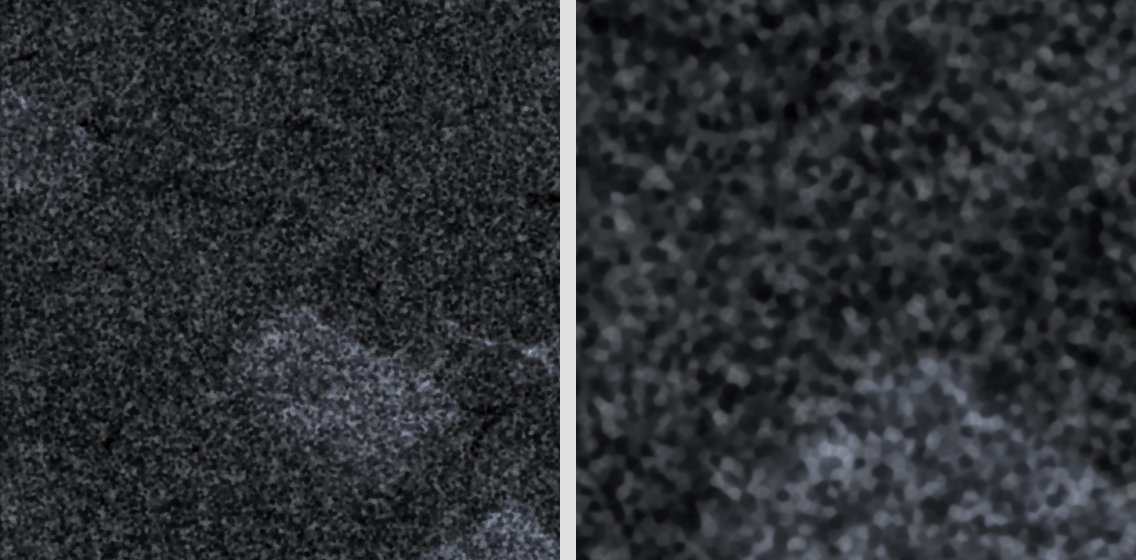
Left: the whole. Right: its middle third, enlarged.
Give the GLSL for this texture, as a Shadertoy shader.

```glsl
// Dark, grainy stone: pale slanted slabs, thin bright veins and black flecks
// form a soft relief, which then sets the level of a fine speckle.
// All noise is cellular: random values spread from one jittered point per cell.

vec3 hash3(vec2 cell) {
    vec3 h = fract(cell.xyx * vec3(0.1031, 0.1030, 0.0973));
    h += dot(h, h.yxz + 33.33);
    return fract((h.xxy + h.yzz) * h.zyx);
}

// Smooth cellular noise with mean 0 and a spread of about 1
float speckle(vec2 p) {
    vec2 cell = floor(p);
    float total = 0.0, power = 0.04;
    for (int y = -1; y <= 1; y++)
    for (int x = -1; x <= 1; x++) {
        vec2 c = cell + vec2(x, y);
        vec3 h = hash3(c);
        vec2 d = c + h.xy - p;
        float w = exp(-4.0 * dot(d, d));
        total += w * (h.z * 2.0 - 1.0) * 1.73;
        power += w * w;
    }
    return total * inversesqrt(power);
}

float segmentDistance(vec2 p, vec2 a, vec2 b) {
    vec2 ab = b - a;
    return length(p - a - ab * clamp(dot(p - a, ab) / dot(ab, ab), 0.0, 1.0));
}

// Parallelogram with a crisp upper edge, a glowing rim and a fading lower side
float slab(vec2 p, vec2 apex, vec2 east, vec2 south) {
    vec2 q = inverse(mat2(east, south)) * (p - apex);
    float sides = smoothstep(-0.05, 0.06, q.x) * (1.0 - smoothstep(0.9, 1.06, q.x));
    float depth = smoothstep(-0.04, 0.05, q.y) * (1.0 - smoothstep(0.65, 1.15, q.y));
    return sides * depth * (0.8 + 0.5 * exp(-7.0 * max(q.y, 0.0)));
}

// Thin line, brighter and dimmer along its length
float vein(vec2 p, vec2 a, vec2 b, float width) {
    float d = segmentDistance(p, a, b) / width;
    return exp(-d * d);
}

// Scattered short black strokes, mostly rising to the right
float flecks(vec2 p) {
    vec2 g = p * 8.0, cell = floor(g);
    float dark = 0.0;
    for (int y = -1; y <= 1; y++)
    for (int x = -1; x <= 1; x++) {
        vec2 c = cell + vec2(x, y);
        vec3 h = hash3(c + 71.0);
        float angle = 0.6 + (h.x - 0.5) * 1.6;
        vec2 reach = vec2(cos(angle), sin(angle)) * mix(0.08, 0.24, h.y);
        vec2 mid = c + h.yx;
        float d = segmentDistance(g, mid - reach, mid + reach) / 0.06;
        dark = max(dark, exp(-d * d) * smoothstep(0.45, 0.9, h.z));
    }
    return dark;
}

void mainImage(out vec4 fragColor, in vec2 fragCoord) {
    vec2 p = fragCoord / iResolution.xy;

    // Ragged coordinates for every drawn edge
    float rough = speckle(p * 42.0 + 9.0);
    vec2 ragged = p + 0.004 * vec2(rough, speckle(p * 36.0 + 60.0))
                + 0.006 * sin(p.yx * vec2(31.0, 37.0) + 1.3);

    // Pale slabs: centre, lower right corner, left side
    float pale = 0.105 * slab(ragged, vec2(0.53, 0.465), vec2(0.31, -0.195), vec2(-0.17, -0.165));
    pale += 0.165 * slab(ragged, vec2(0.90, 0.105), vec2(0.19, -0.13), vec2(-0.25, -0.19));
    pale += 0.075 * slab(ragged, vec2(-0.06, 0.91), vec2(0.24, -0.16), vec2(-0.06, -0.19));
    pale *= 1.0 + 0.16 * rough;

    // Veins with a soft glow where they meet the right side
    float lines = vein(ragged, vec2(0.80, 0.42), vec2(0.95, 0.37), 0.005);
    lines += vein(ragged, vec2(0.95, 0.37), vec2(1.02, 0.325), 0.010);
    lines += 0.6 * vein(ragged, vec2(0.96, 0.365), vec2(1.02, 0.42), 0.008);
    lines += 0.5 * vein(ragged, vec2(0.93, 0.13), vec2(1.02, 0.16), 0.012);
    lines += 1.2 * vein(ragged, vec2(0.71, 0.258), vec2(0.77, 0.230), 0.003);
    pale += 0.16 * lines * (0.8 + 0.3 * rough);
    pale += 0.06 * vein(p, vec2(0.95, 0.36), vec2(1.02, 0.36), 0.035);

    // Dim mottling and light puffs on the upper border
    float cloud = 0.012 * speckle(p * 7.0 + 3.0) + 0.008 * speckle(p * 19.0 + 27.0);
    pale += 0.07 * vein(ragged, vec2(0.50, 1.01), vec2(0.58, 1.0), 0.03);
    pale += 0.07 * vein(ragged, vec2(0.99, 0.87), vec2(1.02, 0.92), 0.03);
    float level = 0.162 + cloud + pale;
    level -= 0.085 * flecks(ragged) * (1.0 - smoothstep(0.02, 0.12, pale));

    // Fine speckle, a little stronger on the pale parts
    float grain = 0.93 * speckle(p * 155.0) + 0.38 * speckle(p * 88.0 + 40.0);
    float light = level + (0.05 + 0.14 * level) * (grain + 0.13 * (grain * grain - 1.0));

    vec3 tint = mix(vec3(0.98, 1.0, 1.05), vec3(0.94, 1.0, 1.11), smoothstep(0.0, 0.12, pale));
    fragColor = vec4(clamp(light * tint + vec3(0.0, 0.0, 0.004), 0.0, 1.0), 1.0);
}
```
